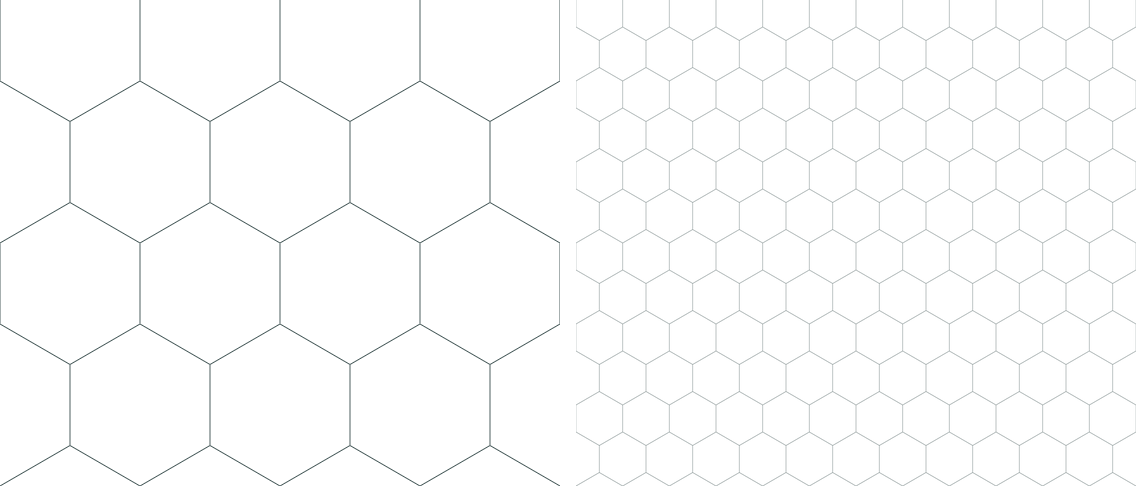
Left, the tile; right, the same tile 3 across and 3 down.
Write a WebGL 2 fragment shader that draws this pattern.

```glsl
#version 300 es
precision highp float;
// Thin grey-green outlines of pointy-topped hexagons on white.
// Each point finds its nearest centre in two interleaved grids, then
// its distance to that hexagon's border is drawn as a hairline.

uniform vec2 u_resolution;
out vec4 fragColor;

const float COLUMNS = 4.0;                 // hexagons across
const float ROW_PAIRS = 2.0;               // two staggered rows each
const vec2 PERIOD = vec2(1.0, 1.7320508);  // one row pair, in hexagon widths
const float LINE_WIDTH = 0.0064;           // in hexagon widths
const vec3 PAPER = vec3(1.0);
const vec3 INK = vec3(0.22, 0.30, 0.30);

// Offset from the nearest point of a rectangular grid
vec2 gridOffset(vec2 p, vec2 period) {
    return p - period * round(p / period);
}

// Offset from the nearest hexagon centre
vec2 hexOffset(vec2 p) {
    vec2 a = gridOffset(p, PERIOD);
    vec2 b = gridOffset(p - 0.5 * PERIOD, PERIOD);
    return dot(a, a) < dot(b, b) ? a : b;
}

// Distance inward from the border of a hexagon of width 1
float borderDistance(vec2 offset) {
    vec2 q = abs(offset);
    return 0.5 - max(q.x, dot(q, 0.5 * PERIOD));
}

// Share of a pixel covered by a line whose axis is at distance d
float lineCoverage(float d, float width, float pixel) {
    float upper = min(d + 0.5 * pixel, 0.5 * width);
    float lower = max(d - 0.5 * pixel, -0.5 * width);
    return clamp((upper - lower) / pixel, 0.0, 1.0);
}

void main() {
    vec2 uv = gl_FragCoord.xy / u_resolution;
    vec2 p = uv * vec2(COLUMNS, ROW_PAIRS) * PERIOD;

    // Put the lowest corner of a hexagon at the origin
    p.y -= PERIOD.y / 3.0;

    float pixel = COLUMNS / u_resolution.x;
    float d = borderDistance(hexOffset(p));
    float line = lineCoverage(d, LINE_WIDTH, pixel);
    fragColor = vec4(mix(PAPER, INK, line), 1.0);
}
```
